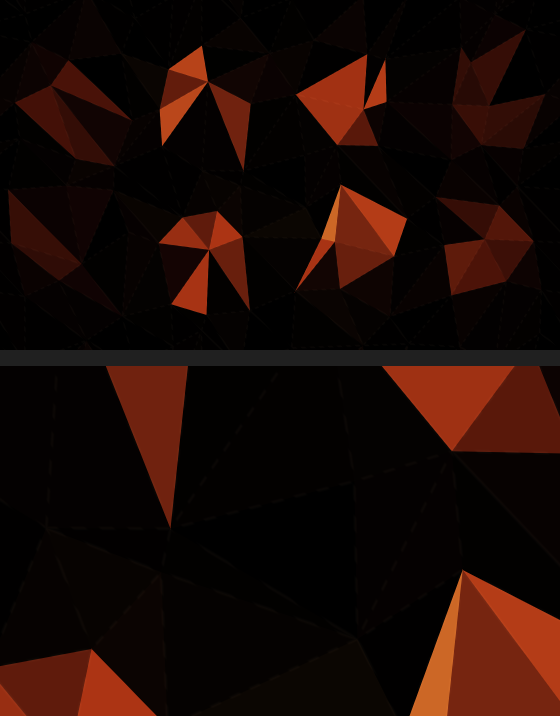
Top: the whole. Bottom: its middle third, enlarged.
A Shadertoy shader for this background:

```glsl
// Low-poly night: a jittered grid of flat triangles that wraps on all sides.
// Eight ember clusters (four columns, two rows) glow on a near-black mesh,
// hottest around the middle columns; faint dashed lines trace the facets.

#define GRID vec2(12.0, 7.0)   // cells across and up, whole so that it tiles
#define SHIFT vec2(0.5, 0.0)   // puts cluster centres on grid vertices
#define JITTER 0.84            // vertex scatter, below one cell
#define LIT_RADIUS 0.80        // cluster radius in cells
#define LIT_SPREAD 0.40        // raggedness of the cluster outline
#define FACET_CONTRAST 0.55    // lowest share of the heat a lit facet shows
#define EDGE_WIDTH 0.012       // half width of the facet lines, in cells
#define EDGE_COLOR vec3(0.028, 0.022, 0.016)
#define DASHES 5.0             // dashes per cell, whole so that they tile
#define TAU 6.28318

float hash(vec2 p) {
    return fract(sin(dot(p, vec2(127.1, 311.7))) * 43758.5453);
}

float cross2(vec2 a, vec2 b) {
    return a.x * b.y - a.y * b.x;
}

float signedArea(vec2 a, vec2 b, vec2 c) {
    return cross2(b - a, c - a);
}

// Scattered grid vertex; its offset repeats with the grid.
vec2 vertexAt(vec2 id) {
    vec2 w = mod(id, GRID);
    return id + JITTER * (vec2(hash(w + 3.7), hash(w + 41.3)) - 0.5);
}

// Distance to the line a-b, positive on its left.
float lineDistance(vec2 p, vec2 a, vec2 b) {
    return cross2(b - a, p - a) / max(length(b - a), 1e-4);
}

// Black through ember red to orange.
vec3 emberRamp(float t) {
    vec3 c = mix(vec3(0.03, 0.01, 0.0), vec3(0.15, 0.04, 0.02), clamp(t * 5.0, 0.0, 1.0));
    c = mix(c, vec3(0.29, 0.07, 0.03), clamp(t * 5.0 - 1.0, 0.0, 1.0));
    c = mix(c, vec3(0.45, 0.14, 0.06), clamp(t * 5.0 - 2.0, 0.0, 1.0));
    c = mix(c, vec3(0.69, 0.21, 0.08), clamp(t * 5.0 - 3.0, 0.0, 1.0));
    return mix(c, vec3(0.82, 0.44, 0.16), clamp(t * 5.0 - 4.0, 0.0, 1.0));
}

// Flat colour of a facet from its middle point and its seed.
vec3 facetColor(vec2 middle, vec2 seed) {
    vec2 c = mod(middle, GRID);
    float shape = hash(seed + 11.9);
    float tone = hash(seed + 67.1);

    // Offset from the nearest cluster centre
    float dx = c.x - 2.0 - 3.0 * floor((c.x - 2.0) / 3.0 + 0.5);
    float dy = abs(c.y - 0.5 * GRID.y) - 1.5;
    float d = length(vec2(dx, dy));

    // Heat peaks right of centre in the lower row, left of it in the upper
    bool lowerRow = c.y < 0.5 * GRID.y;
    float column = (c.x - dx - SHIFT.x) / GRID.x;
    float heat = 0.5 + 0.5 * cos(TAU * (column - (lowerRow ? 0.55 : 0.45)));
    heat *= lowerRow ? 1.0 : 0.9;

    if (d < LIT_RADIUS + LIT_SPREAD * (shape - 0.5)) {
        float level = mix(0.25, 1.0, heat);
        return emberRamp(level * (FACET_CONTRAST + 0.6 * tone));
    }
    vec3 dim = mix(vec3(0.09, 0.018, 0.014), vec3(0.12, 0.065, 0.02), heat * shape);
    return dim * tone * (1.0 - smoothstep(0.6, 2.1, d));
}

// Adds one facet, weighted by how much of the pixel it covers.
void addFacet(inout vec4 sum, vec2 p, vec2 a, vec2 b, vec2 c, vec2 seed, float pixel) {
    float d = min(lineDistance(p, a, b), min(lineDistance(p, b, c), lineDistance(p, c, a)));
    float cover = clamp(d / pixel + 0.5, 0.0, 1.0);
    if (cover <= 0.0) return;
    float dash = smoothstep(-0.4, 0.4, sin(TAU * DASHES * (p.x + p.y)));
    float edge = 1.0 - smoothstep(0.0, EDGE_WIDTH + pixel, abs(d));
    vec3 color = facetColor((a + b + c) / 3.0, seed) + EDGE_COLOR * edge * dash;
    sum += cover * vec4(color, 1.0);
}

void mainImage(out vec4 fragColor, in vec2 fragCoord) {
    vec2 p = fragCoord / iResolution.xy * GRID + SHIFT;
    float pixel = GRID.y / iResolution.y;
    vec4 sum = vec4(0.0);

    for (int j = -1; j <= 1; j++) {
        for (int i = -1; i <= 1; i++) {
            vec2 id = floor(p) + vec2(float(i), float(j));
            vec2 seed = mod(id, GRID);
            vec2 a = vertexAt(id);
            vec2 b = vertexAt(id + vec2(1.0, 0.0));
            vec2 c = vertexAt(id + vec2(1.0, 1.0));
            vec2 d = vertexAt(id + vec2(0.0, 1.0));

            // Split along the diagonal that leaves the fuller triangles
            float splitAC = min(signedArea(a, b, c), signedArea(a, c, d));
            float splitBD = min(signedArea(a, b, d), signedArea(b, c, d));
            bool useAC = splitAC > splitBD;
            addFacet(sum, p, a, b, useAC ? c : d, seed, pixel);
            addFacet(sum, p, useAC ? a : b, c, d, seed + 23.5, pixel);
        }
    }
    fragColor = vec4(sum.rgb / max(sum.a, 1e-4), 1.0);
}
```
